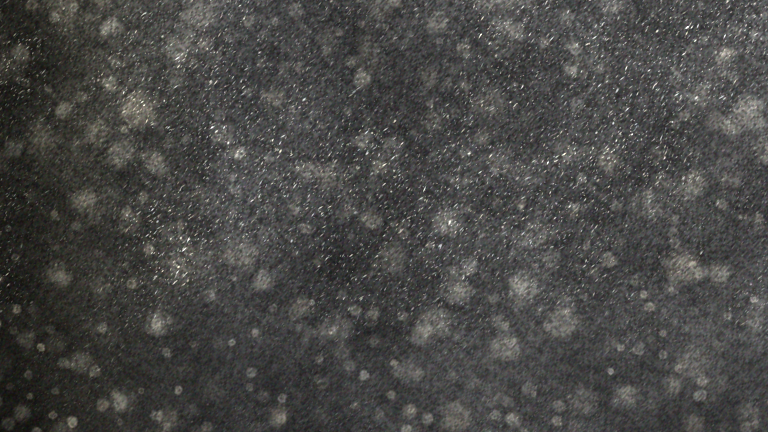
Reproduce this texture procedurally as a Shadertoy shader.

```glsl
float hash(vec2 p) {
    return fract(sin(dot(p, vec2(127.1, 311.7))) * 43758.5);
}

vec2 hash2(vec2 p) {
    return vec2(hash(p), hash(p + 41.3));
}

float noise(vec2 p) {
    vec2 cell = floor(p);
    vec2 f = fract(p);
    f = f * f * (3.0 - 2.0 * f);
    float low = mix(hash(cell), hash(cell + vec2(1.0, 0.0)), f.x);
    float high = mix(hash(cell + vec2(0.0, 1.0)), hash(cell + 1.0), f.x);
    return mix(low, high, f.y);
}

float fbm(vec2 p) {
    float sum = 0.0;
    float weight = 0.5;
    for (int i = 0; i < 4; i++) {
        sum += weight * noise(p);
        p = p * 2.03 + 17.1;
        weight *= 0.55;
    }
    return sum;
}

vec2 rotate(vec2 p, float angle) {
    float c = cos(angle);
    float s = sin(angle);
    return vec2(c * p.x + s * p.y, c * p.y - s * p.x);
}

float glow(vec2 p, vec2 center, vec2 size) {
    vec2 d = (p - center) / size;
    return exp(-dot(d, d));
}

vec3 dustTint(float seed) {
    return mix(vec3(0.95, 1.0, 1.02), vec3(1.07, 1.0, 0.84), seed);
}

// Short glints, each turned a little away from the x axis of p
vec3 streaks(vec2 p, float cells, vec2 size, float rarity) {
    vec2 grid = p * cells;
    vec3 sum = vec3(0.0);
    for (int y = -1; y <= 1; y++) {
        for (int x = -1; x <= 1; x++) {
            vec2 id = floor(grid) + vec2(x, y);
            vec2 offset = rotate(grid - id - hash2(id), 0.7 * (hash(id + 4.8) - 0.5));
            vec2 extent = size * vec2(mix(0.4, 1.2, hash(id + 7.7)), 1.0);
            float mask = 1.0 - smoothstep(0.1, 1.0, length(offset / extent));
            float strength = pow(hash(id + 3.1), rarity);
            sum += mask * strength * dustTint(hash(id + 9.4));
        }
    }
    return sum;
}

// Out-of-focus discs, with an optional bright rim
vec3 bokeh(vec2 p, float cells, vec2 radii, float density, float softness, float rim) {
    vec2 grid = p * cells;
    vec3 sum = vec3(0.0);
    for (int y = -1; y <= 1; y++) {
        for (int x = -1; x <= 1; x++) {
            vec2 id = floor(grid) + vec2(x, y);
            vec2 offset = grid - id - hash2(id + 5.3);
            float radius = mix(radii.x, radii.y, hash(id + 2.9));
            float wobble = 0.4 * (noise(offset / radius * 1.5 + id * 9.0) - 0.5);
            float d = length(offset) / radius + wobble;
            float mask = 1.0 - smoothstep(1.0 - softness, 1.0 + 0.4 * softness, d);
            mask *= 1.0 + rim * smoothstep(0.2, 0.8, d);
            float present = step(hash(id + 8.2), density);
            float strength = mix(0.25, 1.0, pow(hash(id + 6.6), 1.6));
            sum += present * strength * mask * dustTint(0.5 + 0.5 * hash(id + 1.7));
        }
    }
    return sum;
}

// Dim backdrop: cool centre, dark left side, paler right corners
vec3 backdrop(vec2 p) {
    float light = 0.213 + 0.17 * (fbm(p * 3.5) - 0.47);
    light += 0.11 * (fbm(p * 13.0 + 8.0) - 0.47);
    light += 0.09 * glow(p, vec2(1.7, 1.0), vec2(0.7, 0.35));
    light += 0.05 * glow(p, vec2(1.4, 0.0), vec2(0.8, 0.4));
    light += 0.03 * glow(p, vec2(0.5, 1.0), vec2(0.4, 0.3));
    light *= mix(0.60, 1.0, smoothstep(0.0, 0.25, p.x));
    light *= 1.0 - 0.25 * glow(p, vec2(0.15, 0.1), vec2(0.4, 0.25));
    float warmth = 1.0 - smoothstep(0.0, 0.6, p.x);
    return light * mix(vec3(1.0, 1.0, 1.0), vec3(1.03, 1.01, 0.88), warmth);
}

void mainImage(out vec4 fragColor, in vec2 fragCoord) {
    vec2 p = fragCoord / iResolution.y;
    vec2 along = rotate(p, 0.85);
    float focus = mix(0.25, 1.0, smoothstep(0.1, 0.5, p.y));

    // Denser drifts of dust
    float drift = smoothstep(0.35, 0.65, fbm(p * 6.0 + 3.0));
    float clump = glow(p, vec2(0.43, 0.39), vec2(0.09, 0.06));
    float ridge = glow(p, vec2(1.33, 0.64 + 0.015 * sin(p.x * 19.0)), vec2(0.10, 0.012));
    float dust = focus * (0.35 + 0.8 * drift) + 0.9 * (clump + ridge);

    vec3 color = backdrop(p);
    color += 0.07 * (clump + ridge) * dustTint(0.8);

    // Blurred flakes, from wide and faint to small and ringed
    color += 0.20 * bokeh(p, 7.0, vec2(0.17, 0.32), 0.6, 0.6, 0.0);
    color += 0.17 * bokeh(p + 9.0, 11.0, vec2(0.18, 0.32), 0.5, 0.6, 0.1);
    color += mix(0.21, 0.11, focus) * bokeh(p + 4.0, 19.0, vec2(0.15, 0.30), 0.5, 0.5, 0.4);

    // Grain, fine and slightly directional
    float grain = noise(along * vec2(170.0, 270.0)) - 0.48;
    float mottle = noise(along * vec2(60.0, 85.0) + 12.0) - 0.48;
    color *= 1.0 + grain * mix(0.40, 0.60, focus) + 0.22 * mottle;
    vec2 speckle = rotate(p, 0.4) * 290.0;
    vec3 chroma = vec3(noise(speckle), noise(speckle + 31.0), noise(speckle + 67.0));
    color += 0.06 * (chroma - 0.5);

    // Sharp glints
    color += 0.36 * dust * streaks(along, 115.0, vec2(0.65, 0.30), 3.0);
    color += 0.55 * dust * streaks(along + 2.0, 60.0, vec2(0.55, 0.17), 4.5);
    color += 0.65 * dust * streaks(along + 5.0, 26.0, vec2(0.20, 0.10), 6.0);

    fragColor = vec4(clamp(color, 0.0, 1.0), 1.0);
}
```
